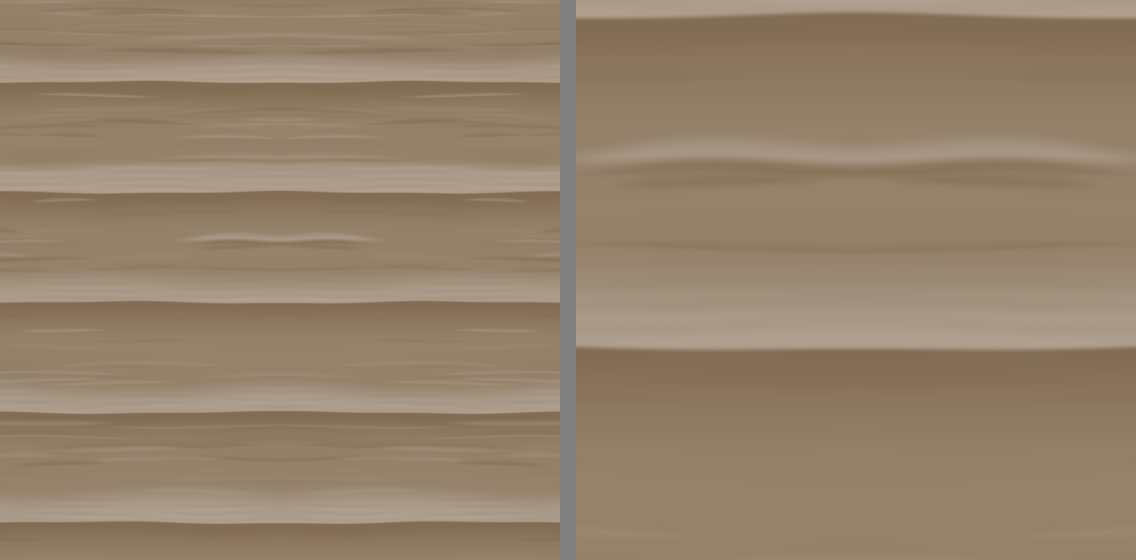
Left, the full canvas; right, a detail of the centre.
Give the GLSL for this texture, as a WebGL 2 fragment shader.

```glsl
#version 300 es
precision highp float;

uniform vec2 u_resolution;
out vec4 fragColor;

const float PITCH = 0.1966;      // height of one board
const float FIRST_EDGE = 0.065;  // lowest board edge

float hash(float n) {
    return fract(sin(n * 12.9898) * 4375.85);
}

// Fine brushed grain: sines stretched along the boards
float grain(vec2 p) {
    float sum = 0.0, amp = 0.5, freq = 70.0;
    for (int i = 0; i < 4; i++) {
        float bend = 1.6 * sin(p.x * (7.0 + 3.0 * float(i)) + p.y * 19.0 + float(i));
        sum += amp * sin(p.y * freq + bend + 2.0 * sin(p.y * freq * 0.37));
        freq *= 1.83;
        amp *= 0.62;
    }
    return sum;
}

// Tapered brush stroke with a crisp lower side and a feathered upper side
float stroke(vec2 p, vec2 center, float halfLength, float thickness) {
    vec2 d = (p - center) / vec2(halfLength, thickness);
    float taper = max(1.0 - d.x * d.x, 0.0);
    float rise = smoothstep(-0.55, 0.05, d.y);
    float fall = 1.0 - smoothstep(0.0, 0.25 + taper, d.y);
    return rise * fall * smoothstep(0.0, 0.8, taper);
}

void main() {
    vec2 uv = gl_FragCoord.xy / u_resolution;
    vec2 p = vec2(abs(uv.x - 0.5), uv.y);  // left and right halves mirror

    vec3 base = vec3(0.58, 0.505, 0.41);
    vec3 shadow = vec3(0.495, 0.41, 0.31);
    vec3 umber = vec3(0.54, 0.45, 0.355);
    vec3 pale = vec3(0.67, 0.61, 0.545);

    // Boards with slightly wavering edges
    float waver = 0.0018 * sin(p.x * 11.0 + p.y * 17.0) + 0.0008 * sin(p.x * 27.0 - p.y * 31.0);
    float along = (p.y + waver - FIRST_EDGE) / PITCH;
    float board = floor(along);
    float f = along - board;
    float fiber = grain(p);
    vec3 color = base + 0.008 * fiber;

    // Warm stain and shadow beneath each edge
    float edge = smoothstep(0.0, 0.022, f);
    color = mix(color, umber, 0.75 * smoothstep(0.66, 0.88, f + 0.03 * fiber));
    color = mix(color, shadow, 0.75 * max(smoothstep(0.82, 0.985, f + 0.02 * fiber), 1.0 - edge));

    // Scattered strokes, denser on the upper boards
    for (int i = 0; i < 96; i++) {
        float n = float(i) + 1.0;
        float row = floor(6.0 * pow(hash(n), 0.65)) - 1.0;
        float height = row + mix(0.24, 0.94, hash(n + 131.7));
        vec2 center = vec2(0.54 * hash(n + 47.3), FIRST_EDGE + PITCH * height);
        center.y += 0.0025 * sin(p.x * 15.0 + n);
        float size = hash(n + 211.9);
        float mask = stroke(p, center, mix(0.05, 0.19, size), mix(0.004, 0.010, hash(n + 83.1)));
        bool isLight = hash(n + 307.5) > 0.54;
        vec3 tint = isLight ? vec3(0.655, 0.59, 0.51) : vec3(0.515, 0.435, 0.335);
        color = mix(color, tint, mask * mix(0.18, 0.6, hash(n + 17.9)));
    }

    // Long highlight across the middle board, with a dark underside
    float sway = 0.002 * cos(p.x * 36.0);
    color = mix(color, shadow, 0.5 * stroke(p, vec2(0.03, 0.565 - sway), 0.15, 0.008));
    color = mix(color, pale, 0.8 * stroke(p, vec2(0.05, 0.574 - sway), 0.15, 0.012));

    // Pale lip above each edge, with its own height and softness
    float lip = 0.22 + 0.03 * sin(board * 2.4 + 1.0) + 0.025 * sin(p.x * 10.0 + board * 2.0);
    float feather = mix(0.05, 0.16, hash(board + 5.3));
    float lipMask = edge * (1.0 - smoothstep(lip - feather, lip + feather, f + 0.025 * fiber));
    vec3 lipColor = pale + 0.014 * fiber + 0.02 * exp(-f * 14.0);
    color = mix(color, lipColor, 0.92 * lipMask);

    // Thin bright and dark lines inside the lip
    float line = sin(f * 95.0 + 2.0 * sin(p.x * 9.0 + board * 3.0));
    color += 0.012 * lipMask * line * sin(p.x * 13.0 + board * 1.7);

    fragColor = vec4(color, 1.0);
}
```
